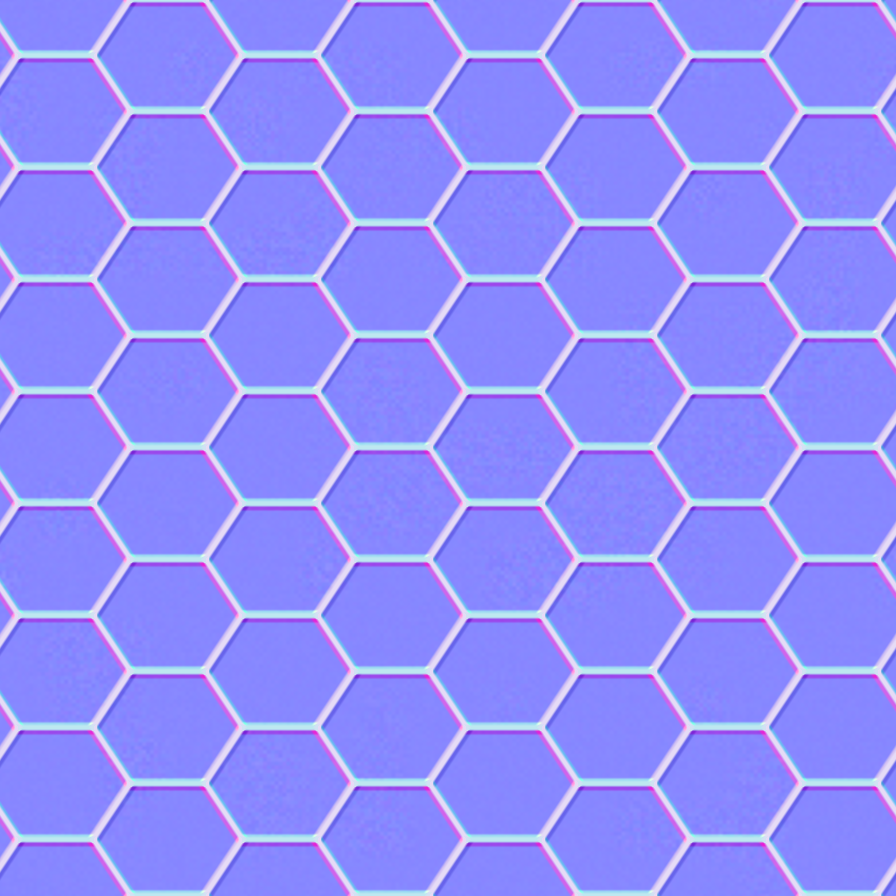
Reproduce this texture map procedurally as a Shadertoy shader.

```glsl
// Normal-map style honeycomb: flat blue hexagons divided by thin raised ridges.
// Each cell finds its nearest centre, then shades its six edges by signed
// distance: a pale crest with one slope facing up and one facing down.

const float CELLS = 8.0;          // columns and rows across the canvas
const float CORNER = 2.0 / 3.0;   // centre to side corner, in cells
const vec3 FLAT_BLUE = vec3(0.53, 0.53, 1.0);
const vec3 LAVENDER = vec3(0.90, 0.86, 0.965);
const vec3 PALE_CYAN = vec3(0.74, 0.91, 0.94);

float hash(vec2 p) {
    return fract(sin(dot(p, vec2(127.1, 311.7))) * 43758.5453);
}

// Value noise that wraps after a whole number of lattice steps.
float tileNoise(vec2 uv, float period) {
    vec2 p = uv * period;
    vec2 cell = floor(p);
    vec2 f = fract(p);
    f = f * f * (3.0 - 2.0 * f);
    vec2 lo = mod(cell, period);
    vec2 hi = mod(cell + 1.0, period);
    return mix(mix(hash(lo), hash(vec2(hi.x, lo.y)), f.x),
               mix(hash(vec2(lo.x, hi.y)), hash(hi), f.x), f.y);
}

// Soft stripe around a centre line.
float stripe(float s, float centre, float halfWidth, float blur) {
    return 1.0 - smoothstep(halfWidth - blur, halfWidth + blur, abs(s - centre));
}

// Upward normals of the three edge pairs: horizontal, falling, rising.
vec2 edgeNormal(int i) {
    if (i == 0) return vec2(0.0, 1.0);
    return normalize(vec2(i == 1 ? 0.5 : -0.5, 1.0 - CORNER));
}

float apothem(vec2 n) {
    return max(0.5 * n.y, CORNER * abs(n.x));
}

float hexNorm(vec2 q) {
    float d = 0.0;
    for (int i = 0; i < 3; i++) {
        vec2 n = edgeNormal(i);
        d = max(d, abs(dot(q, n)) / apothem(n));
    }
    return d;
}

// Offset from the nearest point of a grid two columns wide and one row high.
vec2 gridOffset(vec2 p, vec2 origin) {
    vec2 halfStep = vec2(1.0, 0.5);
    return mod(p - origin + halfStep, 2.0 * halfStep) - halfStep;
}

// Offset from the centre of the enclosing hexagon.
vec2 hexOffset(vec2 p) {
    vec2 a = gridOffset(p, vec2(0.5, 0.0));
    vec2 b = gridOffset(p, vec2(1.5, 0.5));
    return hexNorm(a) < hexNorm(b) ? a : b;
}

vec3 honeycomb(vec2 q, vec3 base, float blur) {
    vec3 slope = vec3(0.0);
    vec4 crest = vec4(0.0);
    for (int i = 0; i < 3; i++) {
        vec2 n = edgeNormal(i);
        vec2 tilt = 0.25 * vec2(-n.x, n.y);
        vec3 tint = mix(LAVENDER, PALE_CYAN, smoothstep(0.6, 1.0, n.y));
        for (int side = -1; side <= 1; side += 2) {
            float s = dot(q, n) + float(side) * apothem(n);
            float up = stripe(s, 0.030, 0.020, blur);
            float down = stripe(s, -0.036, 0.021, blur);
            float top = stripe(s, 0.004, 0.024, blur);
            slope += up * vec3(tilt + 0.08, -0.05);
            slope += down * vec3(vec2(0.08, 0.0) - tilt, -0.08);
            crest += top * vec4(tint, 1.0);
        }
    }
    vec3 crestColour = crest.rgb / max(crest.a, 0.0001);
    return mix(base + slope, crestColour, min(crest.a, 1.0));
}

void mainImage(out vec4 fragColor, in vec2 fragCoord) {
    vec2 uv = fragCoord / iResolution.xy;
    float pixel = CELLS / min(iResolution.x, iResolution.y);

    // Faint grain, stronger in scattered patches
    float patches = smoothstep(0.45, 0.9, tileNoise(uv, 14.0));
    vec2 grain = vec2(tileNoise(uv, 230.0), tileNoise(uv.yx, 230.0)) - 0.5;
    vec3 base = FLAT_BLUE + vec3(grain * mix(0.02, 0.07, patches), 0.0);

    vec3 colour = honeycomb(hexOffset(uv * CELLS), base, max(0.014, 0.75 * pixel));
    fragColor = vec4(clamp(colour, 0.0, 1.0), 1.0);
}
```
